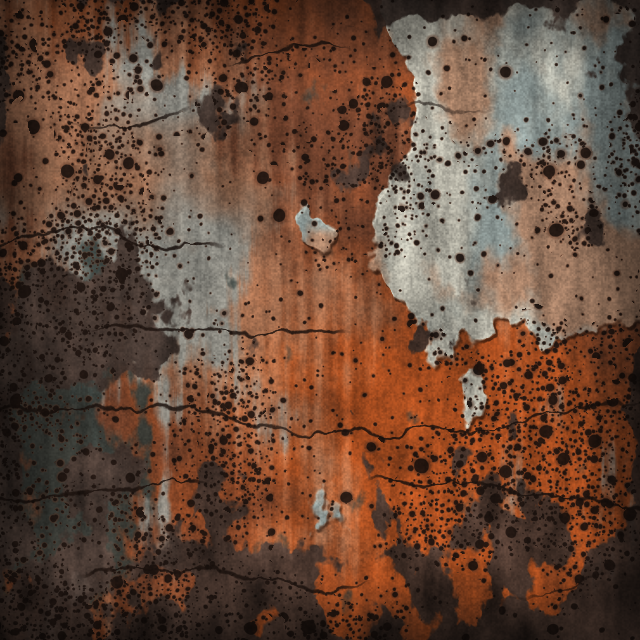
Write a WebGL 1 fragment shader that draws this texture.

```glsl
precision highp float;
uniform vec2 u_resolution;

#define ORANGE vec3(0.63, 0.29, 0.12)
#define BROWN vec3(0.43, 0.25, 0.17)
#define TAN vec3(0.62, 0.44, 0.33)
#define PALE vec3(0.68, 0.67, 0.62)
#define STEEL vec3(0.48, 0.52, 0.51)
#define TEAL vec3(0.17, 0.20, 0.19)
#define CHAR vec3(0.21, 0.165, 0.145)
#define PIT vec3(0.10, 0.065, 0.05)
#define PIT_AMOUNT 0.62
#define CRACK_WIDTH 0.0016
#define GRAIN 0.34

float hash(vec2 p) {
  vec3 q = fract(p.xyx * 0.1031);
  q += dot(q, q.yzx + 33.33);
  return fract((q.x + q.y) * q.z);
}

float noise(vec2 p) {
  vec2 i = floor(p), f = fract(p);
  f = f * f * (3.0 - 2.0 * f);
  return mix(mix(hash(i), hash(i + vec2(1, 0)), f.x),
             mix(hash(i + vec2(0, 1)), hash(i + vec2(1, 1)), f.x), f.y);
}

float fbm(vec2 p) {
  float sum = 0.0, amp = 0.52;
  for (int i = 0; i < 5; i++) {
    sum += amp * noise(p);
    p = mat2(0.8, 0.6, -0.6, 0.8) * p * 2.07 + 17.3;
    amp *= 0.5;
  }
  return sum;
}

float blob(vec2 p, vec2 centre, vec2 size) {
  vec2 d = (p - centre) / size;
  return exp(-dot(d, d));
}

// Flaking paint over the upper right, with a torn edge
float paintCover(vec2 p) {
  float region = smoothstep(0.54, 0.69, p.x) * smoothstep(0.36, 0.64, p.y);
  float field = region + 1.7 * (fbm(p * vec2(8.0, 6.0) + 4.0) - 0.5);
  return smoothstep(0.46, 0.51, field);
}

// Scorched crust along the base, the left side and the border
float charCover(vec2 p) {
  float region = 0.62 * blob(p, vec2(0.55, 0.12), vec2(0.34, 0.13))
    + 0.75 * blob(p, vec2(0.10, 0.45), vec2(0.15, 0.11))
    + 0.50 * blob(p, vec2(0.53, 0.33), vec2(0.07, 0.10))
    + 0.55 * blob(p, vec2(0.25, 0.91), vec2(0.22, 0.04))
    + 0.55 * blob(p, vec2(0.03, 0.12), vec2(0.14, 0.25))
    + 0.60 * blob(p, vec2(0.97, 0.08), vec2(0.16, 0.14));
  vec2 rim = min(p, 1.0 - p);
  region += 0.6 * exp(-min(rim.x, rim.y) * 38.0);
  float field = region + 2.1 * (fbm(p * vec2(15.0, 11.0) + 31.0) - 0.5);
  return smoothstep(0.46, 0.58, field);
}

// Round pits on several overlapping turned grids: x = hole, y = rusty halo
vec2 pits(vec2 p, float density) {
  vec2 result = vec2(0.0);
  for (int i = 0; i < 6; i++) {
    float layer = float(i), scale = 24.0 + 15.0 * layer;
    float turn = 0.35 + 0.9 * layer;
    vec2 q = mat2(cos(turn), sin(turn), -sin(turn), cos(turn)) * p * scale + 9.7 * layer;
    vec2 id = floor(q) + 53.0 * layer;
    vec2 centre = 0.3 + 0.4 * vec2(hash(id + 3.1), hash(id + 8.7));
    float radius = 0.08 + 0.20 * pow(hash(id + 14.3), 2.0);
    float d = length(fract(q) - centre) - radius;
    float present = step(hash(id + 21.9), density);
    float soft = 0.0012 * scale;
    result.x = max(result.x, present * (1.0 - smoothstep(-soft, soft, d)));
    result.y = max(result.y, present * (1.0 - smoothstep(0.0, 0.16, d)));
  }
  return result;
}

// Wandering, broken, mostly level cracks
float cracks(vec2 p) {
  float sum = 0.0;
  for (int i = 0; i < 7; i++) {
    float k = float(i);
    float level = 0.07 + 0.14 * k + 0.06 * hash(vec2(k, 5.0));
    float path = level + 0.11 * (fbm(vec2(p.x * 6.0, 13.0 * k)) - 0.5);
    float open = smoothstep(0.50, 0.68, noise(vec2(p.x * 4.5 + 7.0 * k, k)));
    float width = CRACK_WIDTH * (0.5 + 1.3 * noise(vec2(p.x * 60.0, k)));
    sum = max(sum, open * (1.0 - smoothstep(width * 0.4, width * 1.8, abs(p.y - path))));
  }
  return sum;
}

void main() {
  vec2 p = gl_FragCoord.xy / u_resolution;
  vec2 ragged = p + 0.014 * (vec2(fbm(p * 34.0), fbm(p * 34.0 + 71.0)) - 0.5);
  float broad = fbm(p * 4.0 + 2.0);
  float mottled = fbm(p * vec2(22.0, 14.0));
  float streak = fbm(p * vec2(70.0, 4.0));

  // Bare rust: hot at lower right, dull and dusty towards upper left
  float heat = blob(p, vec2(0.76, 0.30), vec2(0.34, 0.30)) + 1.5 * (broad - 0.5) + 0.18;
  vec3 colour = mix(BROWN, ORANGE, clamp(heat + 0.8 * (mottled - 0.5), 0.0, 1.0));
  float dust = blob(p, vec2(0.24, 0.72), vec2(0.27, 0.30)) + 2.0 * (fbm(p * 6.0 + 9.0) - 0.5);
  colour = mix(colour, TAN, 0.8 * smoothstep(0.15, 0.9, dust + 0.8 * (streak - 0.5)));

  // Thin grey wash and dark teal remnants on the left
  float wash = 0.8 * blob(p, vec2(0.20, 0.69), vec2(0.18, 0.20))
    + 0.65 * blob(p, vec2(0.26, 0.40), vec2(0.13, 0.28));
  wash += 1.7 * (fbm(ragged * vec2(9.0, 6.0) + 47.0) - 0.5) + 0.6 * (streak - 0.5);
  vec3 washColour = mix(TAN * 0.8, STEEL, smoothstep(0.35, 0.65, broad + 0.12));
  colour = mix(colour, washColour, 0.8 * smoothstep(0.35, 0.65, wash));
  float teal = blob(p, vec2(0.09, 0.30), vec2(0.12, 0.24)) + 1.4 * (mottled - 0.5);
  colour = mix(colour, TEAL, 0.9 * smoothstep(0.35, 0.60, teal));

  // Paint with stains, a lit upper lip and a shadow under its edge
  float paint = paintCover(ragged);
  float lift = paintCover(ragged + vec2(-0.003, 0.005)) - paint;
  vec3 paintColour = mix(STEEL, PALE, smoothstep(0.35, 0.62, fbm(p * vec2(9.0, 5.0) + 63.0)));
  float stain = fbm(ragged * vec2(11.0, 7.0) + 80.0) + 0.3 * blob(p, vec2(0.85, 0.55), vec2(0.2, 0.1));
  paintColour = mix(paintColour, TAN, 0.8 * smoothstep(0.54, 0.74, stain));
  colour = mix(colour, paintColour, paint);
  colour *= 1.0 - 0.55 * max(lift, 0.0) + 0.2 * max(-lift, 0.0);

  // Crust, pits and cracks
  float crust = charCover(ragged);
  colour = mix(colour, CHAR * (0.6 + 0.9 * mottled), 0.93 * crust);
  float density = PIT_AMOUNT * smoothstep(0.40, 0.72, fbm(p * 5.5 + 22.0)) + 0.04;
  vec2 pit = pits(p + 0.35 * (ragged - p), density);
  colour = mix(colour, BROWN * 0.75, 0.5 * pit.y * (1.0 - crust));
  colour = mix(colour, PIT, 0.9 * pit.x);
  colour = mix(colour, PIT, 0.85 * cracks(ragged));

  // Vertical streaks, fine grain and darkened borders
  float grain = 0.6 * noise(p * 370.0) + 0.4 * noise(p * 170.0 + 5.0) - 0.5;
  colour *= 1.0 + GRAIN * grain + 0.45 * (streak - 0.5) + 0.5 * (mottled - 0.5);
  vec2 rim = smoothstep(vec2(-0.04), vec2(0.13), min(p, 1.0 - p));
  colour *= mix(0.45, 1.04, rim.x * rim.y);
  gl_FragColor = vec4(clamp(colour, 0.0, 1.0), 1.0);
}
```
